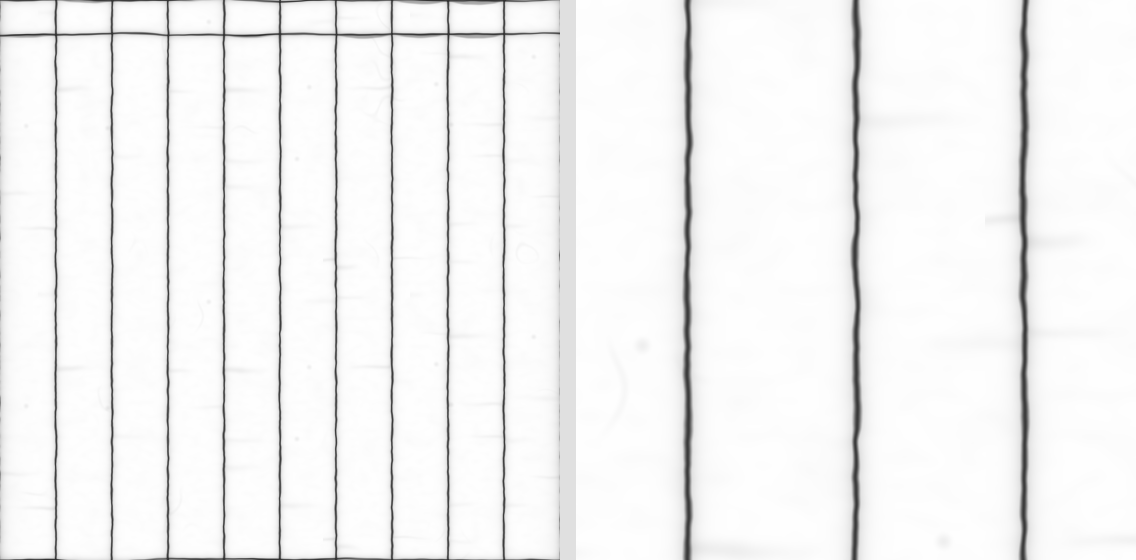
Left, the full canvas; right, a detail of the centre.
This texture map is drawn by a Shadertoy shader. Its source:

```glsl
// Occlusion map of ten pale upright boards, cut by one cross joint near the top.
// Seams are distances to noise-bent lines, each a dark core with a soft halo;
// faint hashed creases, specks and scratches give the boards their wear.

float hash(vec2 p) {
    p = fract(p * vec2(0.1031, 0.1137));
    p += dot(p, p.yx + 33.33);
    return fract((p.x + p.y) * p.x * 91.7);
}

float gradientNoise(vec2 p) {
    vec2 cell = floor(p), f = fract(p);
    vec2 blend = f * f * f * (f * (f * 6.0 - 15.0) + 10.0);
    vec4 dots;
    for (int i = 0; i < 4; i++) {
        vec2 corner = vec2(i & 1, i >> 1);
        float angle = 6.2832 * hash(cell + corner + 57.0);
        dots[i] = dot(vec2(cos(angle), sin(angle)), f - corner);
    }
    return mix(mix(dots.x, dots.y, blend.x), mix(dots.z, dots.w, blend.x), blend.y);
}

// Light left at distance d from a seam
float seamLight(float d, float width, float depth, float pixel) {
    float core = 1.0 - smoothstep(0.0, max(width, pixel), d);
    return (1.0 - depth * core) * (1.0 - 0.21 * exp(-d / 0.0042));
}

// Upright seams, ten boards across
float boardSeams(vec2 uv, float pixel) {
    float seam = round(uv.x * 10.0);
    float bend = 0.0016 * gradientNoise(vec2(seam * 7.3, uv.y * 23.0))
               + 0.0013 * gradientNoise(vec2(seam * 3.7 + 20.0, uv.y * 58.0))
               + 0.0005 * gradientNoise(vec2(seam * 9.1 + 50.0, uv.y * 130.0));
    float width = 0.0032 + 0.0013 * gradientNoise(vec2(seam * 5.1 + 90.0, uv.y * 45.0));
    float outside = seam < 0.5 ? -0.0018 : seam > 9.5 ? 0.0018 : 0.0;
    return seamLight(abs(uv.x - seam * 0.1 - bend - outside), width, 0.71, pixel);
}

// Cross joint with grey slivers where a board end is cut askew
float crossJoint(vec2 uv, float height, float pixel) {
    float board = floor(uv.x * 10.0), across = fract(uv.x * 10.0);
    float bend = 0.0055 * gradientNoise(vec2(uv.x * 9.0, height * 31.0 + 4.3))
               + 0.0010 * gradientNoise(vec2(uv.x * 45.0, height * 17.0 + 8.6));
    float d = uv.y - height - bend;
    float width = 0.0031 + 0.0015 * gradientNoise(vec2(uv.x * 14.0, height * 23.0 + 2.4));
    float depth = 0.64 + 0.3 * gradientNoise(vec2(uv.x * 12.0, height * 29.0 + 6.7));
    float chance = hash(vec2(board + 3.0, height * 50.0 + 11.0));
    float gap = 0.007 * smoothstep(0.55, 0.9, chance) * 4.0 * across * (1.0 - across);
    float sliver = smoothstep(-gap - 0.003, -gap + 0.001, d) * (1.0 - smoothstep(-0.001, 0.002, d));
    return seamLight(abs(d), width, depth, pixel) * (1.0 - 0.28 * sliver * smoothstep(0.0, 0.004, gap));
}

// Short horizontal creases fading away from a seam; their layout repeats twice in height
float creases(vec2 uv) {
    vec2 grid = uv * vec2(10.0, 16.0);
    vec2 id = vec2(floor(grid.x), mod(floor(grid.y), 8.0)) + 5.0;
    vec2 f = fract(grid);
    float present = step(0.84 - 0.4 * uv.x, hash(id));
    float fromSeam = hash(id + 31.0) < 0.5 ? f.x : 1.0 - f.x;
    float centre = mix(0.35, 0.65, hash(id + 67.0));
    float d = (f.y - centre) / 16.0 + 0.004 * gradientNoise(uv * vec2(24.0, 16.0));
    float thickness = mix(0.0025, 0.006, hash(id + 83.0));
    float reach = 1.0 - smoothstep(0.1, mix(0.5, 1.0, hash(id + 101.0)), fromSeam);
    return present * reach * exp(-d * d / (thickness * thickness)) * mix(0.02, 0.06, hash(id + 13.0));
}

// Sparse soft dots
float specks(vec2 uv) {
    vec2 grid = uv * vec2(12.0, 16.0);
    vec2 id = vec2(floor(grid.x), mod(floor(grid.y), 8.0)) + 140.0;
    vec2 centre = 0.3 + 0.4 * vec2(hash(id), hash(id + 19.0));
    float d = length((fract(grid) - centre) / vec2(12.0, 16.0));
    return step(0.93, hash(id + 41.0)) * (1.0 - smoothstep(0.0, 0.007, d)) * 0.06;
}

void mainImage(out vec4 fragColor, in vec2 fragCoord) {
    vec2 uv = fragCoord / iResolution.xy;
    float pixel = 1.4 / min(iResolution.x, iResolution.y);

    // Pale wood with slight mottling
    float light = 0.995;
    light -= 0.016 * max(gradientNoise(uv * vec2(22.0, 30.0)), 0.0);
    light -= 0.014 * max(gradientNoise(uv * vec2(50.0, 80.0) + 9.0), 0.0);

    // Wear
    light -= creases(uv) + specks(uv);
    float scratch = 1.0 - smoothstep(0.0, 0.07, abs(gradientNoise(uv * 17.0 + 40.0)));
    light -= 0.025 * scratch * smoothstep(0.3, 0.5, gradientNoise(uv * 8.0 + 71.0));

    // Shade along the outer sides
    float side = min(uv.x, 1.0 - uv.x);
    light *= 1.0 - 0.08 * exp(-side / 0.013);

    // Seams and joints
    light *= boardSeams(uv, pixel);
    light *= crossJoint(uv, 0.9385, pixel);
    light *= crossJoint(uv, 0.0, pixel) * crossJoint(uv, 1.0, pixel);

    fragColor = vec4(vec3(max(light, 0.2)), 1.0);
}
```
